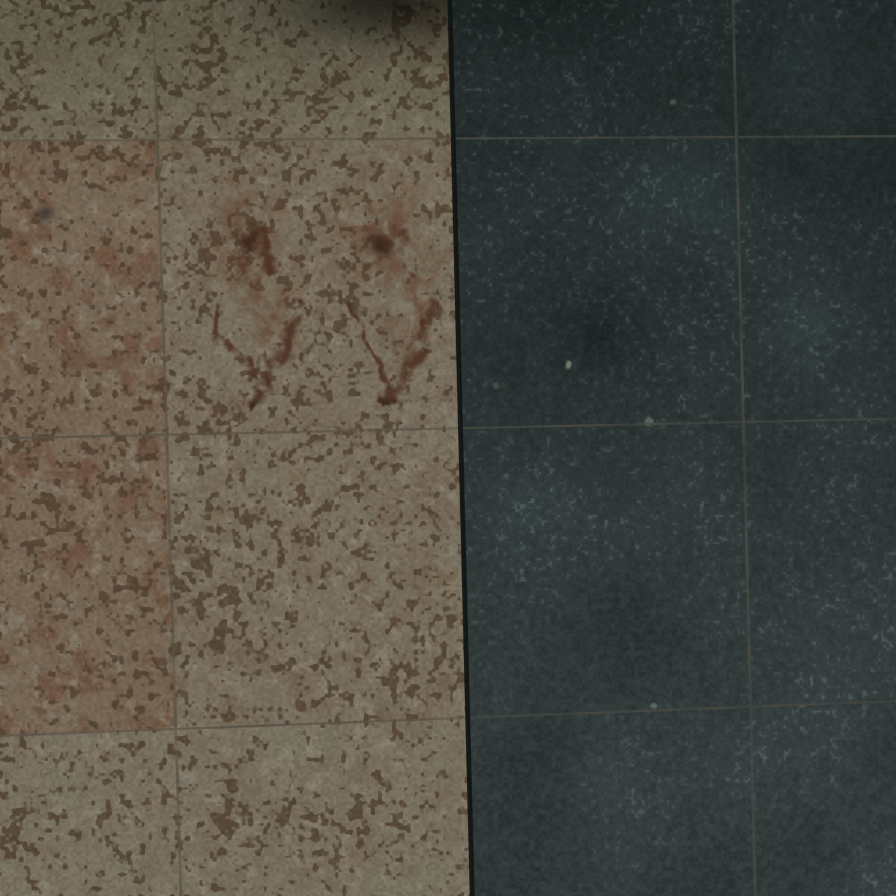
Give the GLSL for this texture, as a Shadertoy shader.

```glsl
const vec3 GRANITE = vec3(0.465, 0.435, 0.370);
const vec3 GRANITE_PINK = vec3(0.455, 0.385, 0.315);
const vec3 SPECK_BROWN = vec3(0.300, 0.235, 0.175);
const vec3 SPECK_PALE = vec3(0.530, 0.500, 0.440);
const vec3 RUST = vec3(0.290, 0.185, 0.130);
const vec3 SLATE_TOP = vec3(0.130, 0.165, 0.160);
const vec3 SLATE_LOW = vec3(0.208, 0.240, 0.242);
const vec3 SEAM = vec3(0.065, 0.080, 0.070);
const vec3 GROUT_WARM = vec3(0.345, 0.320, 0.275);
const vec3 GROUT_DARK = vec3(0.285, 0.285, 0.255);
const float FIRST_ROW = 0.1545;
const float ROW_HEIGHT = 0.3235;
const float STAIN_STEP = 0.153;

float hash(vec2 p) {
    vec3 q = fract(vec3(p.xyx) * 0.1031);
    q += dot(q, q.yzx + 33.33);
    return fract((q.x + q.y) * q.z);
}

float noise(vec2 p) {
    vec2 i = floor(p), f = fract(p);
    f = f * f * (3.0 - 2.0 * f);
    return mix(mix(hash(i), hash(i + vec2(1, 0)), f.x),
               mix(hash(i + vec2(0, 1)), hash(i + vec2(1, 1)), f.x), f.y);
}

float fbm(vec2 p) {
    float sum = 0.0, amp = 0.533;
    for (int i = 0; i < 4; i++) {
        sum += amp * noise(p);
        p = mat2(1.6, 1.2, -1.2, 1.6) * p + 7.3;
        amp *= 0.5;
    }
    return sum;
}

float segment(vec2 p, vec2 a, vec2 b) {
    vec2 d = b - a;
    return length(p - a - d * clamp(dot(p - a, d) / dot(d, d), 0.0, 1.0));
}

// Soft elliptical falloff, 1 at the centre
float blob(vec2 p, vec2 centre, vec2 radius) {
    vec2 d = (p - centre) / radius;
    return exp(-dot(d, d));
}

float line(float d, float halfWidth) {
    float aa = 0.75 / iResolution.y;
    return 1.0 - smoothstep(halfWidth - aa, halfWidth + aa, abs(d));
}

// Rust veins around a pale hollow
vec3 addStain(vec3 col, vec2 p, float rough) {
    float right = min(segment(p, vec2(0.288, 0.255), vec2(0.309, 0.306)),
                      segment(p, vec2(0.332, 0.338), vec2(0.314, 0.400)));
    right = min(right, segment(p, vec2(0.314, 0.400), vec2(0.277, 0.456)));
    float left = min(segment(p, vec2(0.241, 0.345), vec2(0.249, 0.382)),
                     segment(p, vec2(0.249, 0.382), vec2(0.279, 0.410)));
    left = min(left, segment(p, vec2(0.279, 0.410), vec2(0.286, 0.438)));
    float rim = abs(length((p - vec2(0.275, 0.370)) / vec2(0.030, 0.031)) - 1.0);

    float wash = blob(p, vec2(0.273, 0.265), vec2(0.040, 0.060))
               + blob(p, vec2(0.308, 0.350), vec2(0.024, 0.050));
    col = mix(col, RUST * 1.25, min(wash, 1.0) * smoothstep(0.30, 0.75, rough) * 0.75);
    col = mix(col, SPECK_PALE * 0.93, (1.0 - smoothstep(0.04, 0.16, rim)) * 0.45);
    float veins = max(1.0 - smoothstep(0.001, 0.010, right),
                      1.0 - smoothstep(0.001, 0.006, left));
    col = mix(col, RUST, veins * smoothstep(0.22, 0.60, rough) * 0.85);
    float pit = blob(p, vec2(0.274, 0.272), vec2(0.012, 0.014))
              + blob(p, vec2(0.281, 0.455), vec2(0.007, 0.005));
    return mix(col, RUST * 0.7, min(pit, 1.0) * smoothstep(0.3, 0.6, rough) * 0.8);
}

vec3 granite(vec2 p, float row, float column) {
    float cloud = fbm(p * 13.0), patches = fbm(p * 42.0 + 9.0);
    float grain = 0.6 * noise(p * 125.0) + 0.4 * noise(p * 250.0 + 5.0);
    float middle = step(0.0, row) * step(row, 2.0);
    float pink = middle * mix(0.85, 0.18, column);
    vec3 col = mix(GRANITE, GRANITE_PINK, pink + (cloud - 0.5) * 0.5);
    col = mix(col, vec3(0.40, 0.28, 0.21), smoothstep(0.5, 0.75, patches) * (0.15 + 0.5 * pink));
    col = mix(col, SPECK_PALE, smoothstep(0.56, 0.8, fbm(p * 75.0 + 31.0)) * 0.6);
    col = mix(col, SPECK_BROWN, smoothstep(0.58, 0.76, grain + (cloud - 0.5) * 0.35) * 0.75);
    col *= 0.92 + 0.16 * noise(p * 300.0);

    vec2 warp = vec2(fbm(p * 38.0), fbm(p * 38.0 + 17.0)) - 0.5;
    for (int i = 0; i < 2; i++)
        col = addStain(col, p + warp * 0.030 - vec2(STAIN_STEP * float(i), 0.0), fbm(p * 70.0 + 3.0));

    col = mix(col, vec3(0.20), 0.75 * blob(p + warp * 0.01, vec2(0.050, 0.240), vec2(0.009, 0.007)));
    col *= mix(vec3(0.80, 0.82, 0.78), vec3(1.0), smoothstep(-0.02, 0.24, p.y));
    return col * (1.0 - 0.60 * blob(p, vec2(0.435, 0.0), vec2(0.115, 0.045)));
}

vec3 slate(vec2 p) {
    float cloud = fbm(p * 7.0 + 4.0);
    float grain = 0.5 * noise(p * 170.0) + 0.5 * noise(p * 330.0);
    vec3 col = mix(SLATE_TOP, SLATE_LOW, smoothstep(-0.05, 0.95, p.y));
    float glow = blob(p, vec2(0.765, 0.21), vec2(0.08, 0.07)) + blob(p, vec2(0.91, 0.09), vec2(0.08, 0.07))
               + 0.6 * blob(p, vec2(0.92, 0.37), vec2(0.07, 0.08));
    float shade = blob(p, vec2(0.67, 0.37), vec2(0.05, 0.04)) + blob(p, vec2(0.59, 0.0), vec2(0.12, 0.05));
    col *= 1.0 + 0.18 * glow - 0.20 * shade + (cloud - 0.5) * 0.40 + (grain - 0.5) * 0.35;
    col += 0.06 * smoothstep(0.66, 0.85, grain) * smoothstep(0.35, 0.65, cloud);

    // Pale chips: position, radius, strength
    vec4 chips[5] = vec4[5](vec4(0.635, 0.406, 0.0065, 0.85), vec4(0.725, 0.470, 0.0060, 0.5),
        vec4(0.729, 0.787, 0.0055, 0.5), vec4(0.553, 0.431, 0.0060, 0.25), vec4(0.750, 0.115, 0.0050, 0.35));
    for (int i = 0; i < 5; i++) {
        float d = length(p - chips[i].xy) + (noise(p * 180.0) - 0.5) * 0.005;
        col = mix(col, vec3(0.50, 0.53, 0.48), chips[i].w * (1.0 - smoothstep(0.4, 1.0, d / chips[i].z)));
    }
    return col;
}

void mainImage(out vec4 fragColor, in vec2 fragCoord) {
    vec2 p = fragCoord / iResolution.xy;
    p.y = 1.0 - p.y;

    // Slightly skewed tile layout
    float seam = p.x - 0.502 - 0.025 * p.y;
    float leftJoint = p.x - 0.171 - 0.031 * p.y;
    float rightJoint = p.x - 0.818 - 0.025 * p.y;
    float height = ROW_HEIGHT - 0.017 * (p.x - 0.51);
    float row = (p.y - FIRST_ROW + 0.005 * (p.x - 0.51)) / height;
    float rowJoint = (row - floor(row + 0.5)) * height;

    float dark = smoothstep(-0.001, 0.001, seam);
    vec3 col = mix(granite(p, row, step(0.0, leftJoint)), slate(p), dark);

    // Grout with worn patches, then the deep seam
    float joint = max(line(rowJoint, 0.0013), line(mix(leftJoint, rightJoint, dark), 0.0016));
    float wear = 0.45 + 0.5 * noise(p * 30.0);
    col = mix(col, mix(GROUT_WARM, GROUT_DARK, dark), joint * wear);
    col = mix(col, SEAM, line(seam, 0.0027) * 0.95);
    fragColor = vec4(col, 1.0);
}
```
